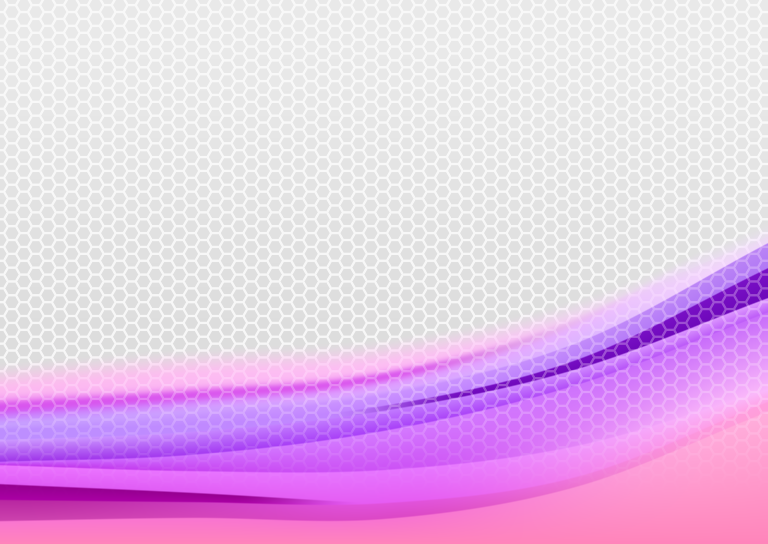
Write a Shadertoy shader that draws this background.

```glsl
// Silky pink and violet ribbons sweeping up to the right over a pale honeycomb.
// Ribbon borders are splines through five evenly spaced heights; every ribbon
// is a vertical gradient between two borders, painted from top to bottom.

const vec3 WHITE = vec3(0.985);
const vec3 DARK_VIOLET = vec3(0.43, 0.03, 0.73);
const vec3 DARK_MAGENTA = vec3(0.58, 0.0, 0.56);

// Catmull-Rom height at x in 0..1, knots at quarter steps
float border(float x, float a, float b, float c, float d, float e) {
    float knots[7] = float[7](2.0 * a - b, a, b, c, d, e, 2.0 * e - d);
    float s = clamp(x, 0.0, 0.9999) * 4.0;
    int i = int(s);
    float t = s - float(i);
    float k0 = knots[i], k1 = knots[i + 1], k2 = knots[i + 2], k3 = knots[i + 3];
    return k1 + 0.5 * t * (k2 - k0 + t * (2.0 * k0 - 5.0 * k1 + 4.0 * k2 - k3
         + t * (3.0 * (k1 - k2) + k3 - k0)));
}

// Colour running left, middle, right
vec3 tint(float x, vec3 left, vec3 middle, vec3 right) {
    return mix(mix(left, middle, smoothstep(0.0, 0.5, x)), right, smoothstep(0.5, 1.0, x));
}

// Fill everything below top, shading toward bottom
vec3 paint(vec3 base, float y, float top, float bottom, vec3 upper, vec3 lower,
           float soft, float alpha) {
    float t = clamp((top - y) / max(top - bottom, 0.001), 0.0, 1.0);
    float cover = smoothstep(-soft, soft, top - y);
    return mix(base, mix(upper, lower, t), cover * alpha);
}

// Flat-topped honeycomb: 1 on the cell walls, 0 inside
float honeycomb(vec2 p, float size, float pixel) {
    vec2 q = p.yx / size;
    vec2 period = vec2(1.0, 1.7320508);
    vec2 a = mod(q, period) - 0.5 * period;
    vec2 b = mod(q - 0.5 * period, period) - 0.5 * period;
    vec2 g = abs(dot(a, a) < dot(b, b) ? a : b);
    float d = max(g.x, dot(g, vec2(0.5, 0.8660254)));
    float blur = max(0.035, 0.6 * pixel / size);
    return smoothstep(0.415 - blur, 0.415 + blur, d);
}

void mainImage(out vec4 fragColor, in vec2 fragCoord) {
    vec2 uv = fragCoord / iResolution.xy;
    float x = uv.x, y = uv.y;
    float pixel = 1.0 / iResolution.y;
    float edge = max(pixel, 0.002);

    // Borders from the highest to the lowest
    float haze = border(x, 0.309, 0.335, 0.353, 0.426, 0.566);
    float streak = border(x, 0.252, 0.274, 0.307, 0.408, 0.605);
    float veil = border(x, 0.219, 0.243, 0.278, 0.369, 0.553);
    float shade = border(x, 0.210, 0.219, 0.254, 0.338, 0.507);
    float satin = border(x, 0.191, 0.206, 0.245, 0.321, 0.452);
    float orchid = border(x, 0.151, 0.164, 0.208, 0.292, 0.426);
    float rose = border(x, 0.145, 0.134, 0.136, 0.180, 0.283);
    float fold = border(x, 0.110, 0.094, 0.074, 0.060, 0.050);
    float hem = border(x, 0.081, 0.077, 0.075, 0.123, 0.261);
    float blush = border(x, 0.042, 0.048, 0.046, 0.105, 0.243);

    // Grey honeycomb ground
    float walls = honeycomb(uv * vec2(iResolution.x / iResolution.y, 1.0), 0.0254, pixel);
    vec3 ground = vec3(mix(0.865, 0.915, smoothstep(0.3, 1.0, y)));
    vec3 color = mix(ground, WHITE, walls * 0.85);

    // Soft haze and the bright streak inside it
    vec3 hazeColor = tint(x, vec3(1.0, 0.74, 0.93), vec3(1.0, 0.75, 0.95), vec3(0.95, 0.86, 1.0));
    color = paint(color, y, haze, streak, hazeColor, mix(hazeColor, vec3(0.98, 0.65, 1.0), 0.5 - 0.4 * x), 0.028, 0.95);
    vec3 veilTop = tint(x, vec3(0.80, 0.45, 1.0), vec3(0.90, 0.58, 1.0), vec3(0.95, 0.84, 1.0));
    vec3 veilLow = tint(x, vec3(0.78, 0.62, 1.0), vec3(0.85, 0.65, 1.0), vec3(0.88, 0.76, 1.0));
    color = paint(color, y, streak, veil, veilTop, veilLow, 0.012, 1.0 - smoothstep(0.75, 0.95, x));
    float glint = exp(-pow((y - streak) / mix(0.014, 0.006, x), 2.0));
    vec3 glintColor = mix(vec3(0.84, 0.28, 0.92), vec3(0.80, 0.66, 0.78), smoothstep(0.5, 0.8, x));
    color = mix(color, glintColor, 0.8 * glint * (1.0 - smoothstep(0.5, 0.86, x)));

    // Lavender veil with the dark violet underside
    vec3 lavender = tint(x, vec3(0.78, 0.62, 1.0), vec3(0.80, 0.58, 1.0), vec3(0.73, 0.52, 0.96));
    color = paint(color, y, veil, shade, lavender, lavender * vec3(0.95, 0.9, 1.0), mix(0.012, edge, smoothstep(0.2, 0.7, x)), 1.0);
    color = paint(color, y, shade, satin, mix(DARK_VIOLET, vec3(0.55, 0.12, 0.85), 0.4 * x), DARK_VIOLET, edge, smoothstep(0.42, 0.62, x));

    // Satin ribbon
    vec3 satinTop = tint(x, vec3(0.80, 0.60, 1.0), vec3(0.76, 0.48, 1.0), vec3(0.87, 0.60, 1.0));
    vec3 satinLow = tint(x, vec3(0.62, 0.20, 0.91), vec3(0.66, 0.25, 0.97), vec3(0.74, 0.36, 0.97));
    color = paint(color, y, satin, orchid, satinTop, satinLow, edge, 1.0);

    // Orchid and rose ribbons
    vec3 orchidTop = tint(x, vec3(0.80, 0.40, 1.0), vec3(0.83, 0.48, 1.0), vec3(0.78, 0.42, 0.98));
    vec3 orchidLow = tint(x, vec3(0.75, 0.20, 0.92), vec3(0.80, 0.32, 0.96), vec3(0.98, 0.72, 0.98));
    color = paint(color, y, orchid, rose, orchidTop, orchidLow, edge, 1.0);
    vec3 roseTop = tint(x, vec3(0.92, 0.45, 1.0), vec3(0.90, 0.46, 1.0), vec3(0.98, 0.72, 0.98));
    vec3 roseLow = tint(x, vec3(0.84, 0.28, 0.93), vec3(0.90, 0.36, 0.95), vec3(1.0, 0.64, 0.90));
    color = paint(color, y, rose, hem, roseTop, roseLow, edge, 1.0);

    // Dark fold, hem and the pink foot
    color = paint(color, y, fold, hem, DARK_MAGENTA, DARK_MAGENTA * 1.15, edge, 1.0 - smoothstep(0.3, 0.48, x));
    vec3 hemTop = tint(x, vec3(0.72, 0.15, 0.63), vec3(0.88, 0.32, 0.86), vec3(1.0, 0.62, 0.87));
    vec3 hemLow = tint(x, vec3(0.80, 0.26, 0.68), vec3(0.86, 0.28, 0.77), vec3(1.0, 0.62, 0.85));
    color = paint(color, y, hem, blush, hemTop, hemLow, edge, 1.0);
    vec3 blushTop = tint(x, vec3(0.98, 0.46, 0.82), vec3(0.97, 0.45, 0.82), vec3(1.0, 0.68, 0.86));
    color = paint(color, y, blush, 0.0, blushTop, vec3(1.0, 0.52, 0.73), edge, 1.0);

    // Faint cell walls showing through the ribbons
    float through = smoothstep(-0.02, 0.03, haze - y) * smoothstep(0.08, 0.30, y);
    color = mix(color, vec3(1.0, 0.92, 1.0), walls * through * 0.3);
    fragColor = vec4(color, 1.0);
}
```
